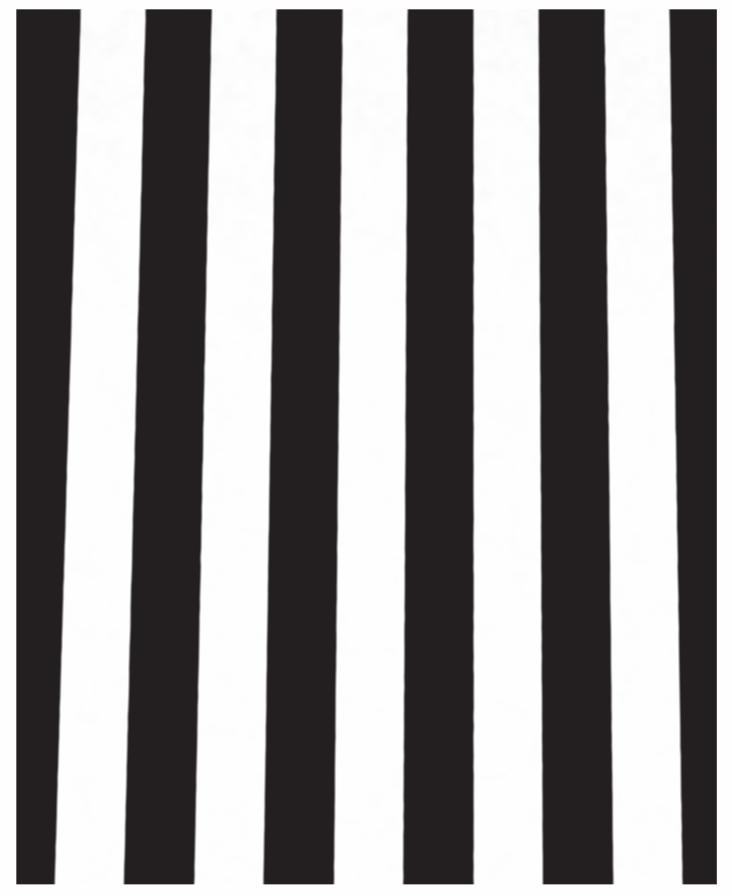
This pattern is drawn by a Shadertoy shader. Its source:

```glsl
// Black and white awning stripes that flare gently downward, on a white-edged panel.
#define INK vec3(0.137, 0.122, 0.127)
#define PAPER vec3(0.993)
#define PANEL_MIN vec2(0.0223, 0.0130)
#define PANEL_MAX vec2(0.9793, 0.9896)
#define AXIS_X 0.647          // where the stripe edge stays vertical
#define PERIOD_TOP 0.1789     // stripe pair width, as a share of the canvas width
#define PERIOD_BOTTOM 0.1908
#define WHITE_SHARE 0.496     // white part of each pair
#define EDGE_SOFTNESS 0.0024
#define EDGE_WOBBLE 0.0006
#define MOTTLE 0.016

float hash(vec2 p) {
    p = fract(p * vec2(0.1031, 0.1137));
    p += dot(p, p.yx + 33.33);
    return fract((p.x + p.y) * p.x * 17.3);
}

float valueNoise(vec2 p) {
    vec2 cell = floor(p), f = fract(p);
    f = f * f * (3.0 - 2.0 * f);
    float low = mix(hash(cell), hash(cell + vec2(1, 0)), f.x);
    float high = mix(hash(cell + vec2(0, 1)), hash(cell + vec2(1, 1)), f.x);
    return mix(low, high, f.y);
}

// Signed distance to the white stripes, negative inside, in canvas widths.
float stripeDistance(vec2 uv) {
    float rise = (uv.y - PANEL_MIN.y) / (PANEL_MAX.y - PANEL_MIN.y);
    float period = mix(PERIOD_BOTTOM, PERIOD_TOP, rise);
    float phase = (uv.x - AXIS_X) / period - 0.5 * WHITE_SHARE;
    float offset = abs(phase - round(phase));
    return (offset - 0.5 * WHITE_SHARE) * period;
}

void mainImage(out vec4 fragColor, in vec2 fragCoord) {
    vec2 uv = fragCoord / iResolution.xy;
    vec2 pixel = 1.0 / iResolution.xy;

    // Stripes with slightly uneven, softened edges
    float wobble = (valueNoise(uv * vec2(40.0, 90.0)) - 0.5) * EDGE_WOBBLE;
    float softness = max(EDGE_SOFTNESS, 0.75 * pixel.x);
    float ink = smoothstep(-softness, softness, stripeDistance(uv) + wobble);

    // Panel bounds
    vec2 inset = min(uv - PANEL_MIN, PANEL_MAX - uv);
    vec2 cover = smoothstep(-0.75 * pixel, 0.75 * pixel, inset);
    ink *= cover.x * cover.y;

    // Faint mottling of the white, stronger toward the top
    float grain = valueNoise(uv * vec2(45.0, 55.0)) * valueNoise(uv * vec2(100.0, 120.0));
    float shade = grain * MOTTLE * mix(0.4, 1.5, smoothstep(0.6, 1.0, uv.y));
    vec3 paper = PAPER + 0.004 - shade * cover.x * cover.y;

    fragColor = vec4(mix(paper, INK, ink), 1.0);
}
```
